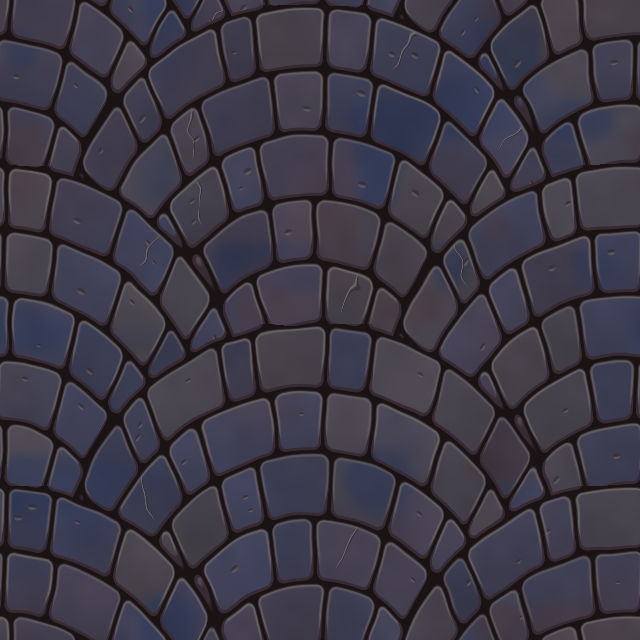
Give the GLSL for this texture, as a three.js fragment shader.

```glsl
// Night-toned cobblestone paving laid in overlapping fans of curved rows.
#define FAN_RISE 0.25
#define FAN_RADIUS 0.39
#define FAN_ORIGIN vec2(0.488, 0.008)
#define ROW_HEIGHT 0.1
#define STONE_WIDTH 0.092
#define JOINT_JITTER 0.5
#define JOINT_SHIFT 0.022
#define HALF_GAP 0.0026
#define ROUNDING 0.016
#define WOBBLE 0.005
#define PIT_CHANCE 0.3
#define CRACK_CHANCE 0.07

varying vec2 vUv;

const vec3 MORTAR = vec3(0.10, 0.075, 0.08);
const vec3 PLUM_RIM = vec3(0.22, 0.165, 0.20);
const vec3 LIGHT_RIM = vec3(0.40, 0.39, 0.39);
const vec3 VIOLET = vec3(0.26, 0.24, 0.30);
const vec3 BLUE = vec3(0.235, 0.24, 0.325);
const vec3 WARM_GREY = vec3(0.29, 0.27, 0.295);
const vec3 DEEP_BLUE = vec3(0.17, 0.21, 0.33);
const vec3 RUSSET = vec3(0.29, 0.23, 0.25);

float hash(vec2 p) {
  vec3 q = fract(vec3(p.xyx) * 0.1031 + 0.37);
  q += dot(q, q.yzx + 33.33);
  return fract((q.x + q.y) * q.z);
}

// Value noise that wraps after the given number of cells.
float noise(vec2 p, float cells) {
  vec2 i = floor(p * cells), f = fract(p * cells);
  vec2 a = mod(i, cells), b = mod(i + 1.0, cells);
  f = f * f * (3.0 - 2.0 * f);
  return mix(mix(hash(a), hash(vec2(b.x, a.y)), f.x),
             mix(hash(vec2(a.x, b.y)), hash(b), f.x), f.y);
}

float joint(float i, float row) {
  return i + JOINT_JITTER * (hash(vec2(i + 31.0, row * 7.0 + 5.0)) - 0.5);
}

vec3 stoneColour(vec2 seed) {
  float tone = hash(seed + 3.1);
  float blotch = noise(vUv, 13.0) * 0.6 + noise(vUv, 37.0) * 0.4;
  vec3 c = mix(VIOLET, BLUE, smoothstep(0.3, 0.65, 0.6 * noise(vUv, 5.0) + 0.4 * tone));
  c = mix(c, WARM_GREY, 0.8 * smoothstep(0.6, 0.8, hash(seed + 8.7)));
  c = mix(c, DEEP_BLUE, 0.6 * smoothstep(0.65, 0.9, noise(vUv + 0.3, 9.0)));
  c = mix(c, RUSSET, 0.6 * smoothstep(0.7, 0.95, noise(vUv + 0.6, 8.0)));
  return c * (0.93 + 0.14 * hash(seed + 5.3)) * (0.92 + 0.16 * blotch);
}

void main() {
  vec2 p = vUv + WOBBLE * (vec2(noise(vUv, 24.0), noise(vUv + 0.5, 24.0)) - 0.5);
  float down = 1.0 - p.y - FAN_ORIGIN.y;

  // Lower fans cover higher ones; take the first whose outer arc lies above.
  float fan = 0.0, dx = 0.0, base = 1.0, drop = 0.0, t = 0.0, slope = 1.0;
  float fanEdge = 1.0;
  for (int i = 0; i < 4; i++) {
    fan = floor(down / FAN_RISE) - float(i);
    float depth = down - fan * FAN_RISE;
    dx = fract(p.x - FAN_ORIGIN.x + 0.5 * mod(fan, 2.0) + 0.5) - 0.5;
    base = max(FAN_RADIUS - 0.5 * depth, 0.02);
    drop = dx * dx / (2.0 * base);
    t = depth - drop;
    slope = base / (base + 0.5 * drop);
    if (t >= 0.0) break;
    fanEdge = min(fanEdge, -t * slope);
  }

  // Curved rows, then jittered joints along each row.
  float row = floor(t / ROW_HEIGHT);
  float f = fract(t / ROW_HEIGHT);
  float rowRadius = FAN_RADIUS - 0.5 * ROW_HEIGHT * (row + 0.5);
  float q = (atan(dx, base - 0.5 * drop) * rowRadius - JOINT_SHIFT) / STONE_WIDTH;
  float id = floor(q);
  if (q < joint(id, row)) id -= 1.0;
  else if (q >= joint(id + 1.0, row)) id += 1.0;
  float left = joint(id, row), right = joint(id + 1.0, row);

  // Rounded distance to the nearest sides of the stone.
  float rowEdge = min(f, 1.0 - f) * ROW_HEIGHT * slope;
  float sideEdge = min(q - left, right - q) * STONE_WIDTH * (base + 0.5 * drop) / rowRadius;
  float d = ROUNDING - HALF_GAP - length(max(ROUNDING - vec3(rowEdge, sideEdge, fanEdge), 0.0));

  vec2 seed = vec2(id + 17.0 * row + 40.0, mod(fan, 4.0) * 11.0 + 2.0);
  vec2 local = vec2((q - 0.5 * (left + right)) * STONE_WIDTH, (f - 0.5) * ROW_HEIGHT);
  vec3 face = stoneColour(seed) * (1.04 - 0.08 * f);

  // Pits with a lit lower lip.
  for (int k = 0; k < 2; k++) {
    vec2 s = seed + 60.0 * float(k + 1);
    vec2 centre = 0.045 * (vec2(hash(s), hash(s + 1.7)) - 0.5);
    vec2 e = (local - centre) / (vec2(1.4, 1.0) * (0.003 + 0.003 * hash(s + 4.9)));
    float pit = step(hash(s + 9.3), PIT_CHANCE) * (1.0 - smoothstep(0.6, 1.1, length(e)));
    face = mix(face, mix(PLUM_RIM, LIGHT_RIM, smoothstep(-0.3, 0.6, e.y)), 0.75 * pit);
  }

  // Occasional crack running down from the top.
  float crackX = local.x + 0.3 * local.y + 0.024 * (noise(vUv, 44.0) - 0.5);
  float cracked = step(hash(seed + 12.9), CRACK_CHANCE) * (1.0 - smoothstep(0.65, 0.8, f));
  face = mix(face, PLUM_RIM, 0.7 * cracked * (1.0 - smoothstep(0.0006, 0.002, abs(crackX - 0.0018))));
  face = mix(face, LIGHT_RIM, cracked * (1.0 - smoothstep(0.0004, 0.0018, abs(crackX))));

  // Bevel: light on the upper edges, plum around and beneath.
  float lower = max(smoothstep(0.5, 0.95, f), 1.0 - smoothstep(0.008, 0.02, fanEdge));
  float rim = mix(0.0014, 0.0045, lower);
  float lit = (1.0 - lower) * (1.0 - smoothstep(0.003, 0.0065, d));
  face = mix(face, LIGHT_RIM, lit * (0.55 + 0.4 * hash(seed + 6.6)));
  vec3 colour = mix(MORTAR, PLUM_RIM, smoothstep(-0.001, 0.001, d));
  colour = mix(colour, face, smoothstep(rim - 0.001, rim + 0.0012, d));
  gl_FragColor = vec4(colour, 1.0);
}
```
